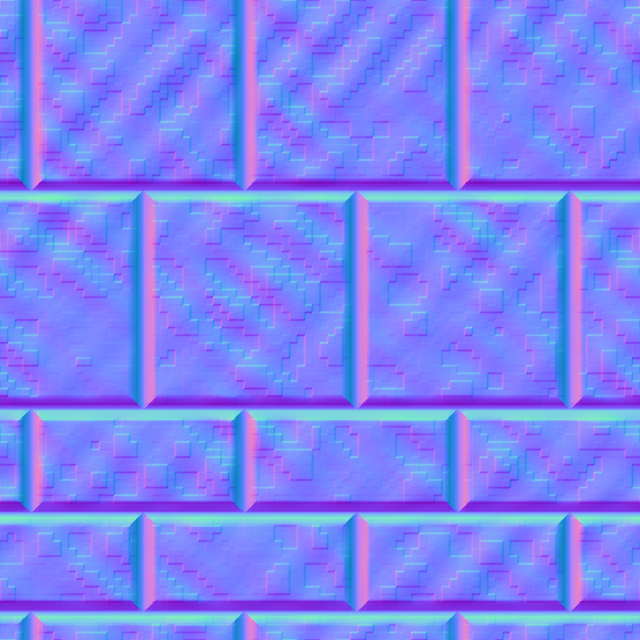
Write a WebGL 2 fragment shader that draws this texture map.

```glsl
#version 300 es
precision highp float;
// Tangent-space normal map of a stone wall: two tall and two low courses, three
// blocks across. A height field of bevelled blocks and layered sines is turned
// into slopes, then sharpened by small steps along a grid of square cells.

uniform vec2 u_resolution;
out vec4 fragColor;

const float CELLS = 84.0;

float hash(vec2 p) {
    return fract(sin(dot(p, vec2(127.1, 311.7))) * 43758.547);
}

// Seamless random relief: sines with whole-number frequencies
float relief(vec2 p) {
    float sum = 0.0;
    for (int i = 0; i < 22; i++) {
        float n = float(i);
        vec2 freq = floor(vec2(hash(vec2(n, 1.0)), hash(vec2(n, 2.0))) * 27.0) - 13.0;
        sum += sin(6.28319 * (dot(freq, p) + hash(vec2(n, 3.0))));
    }
    return sum * 0.3;
}

// Distance from the nearest joint, with every other course shifted
float jointDistance(vec2 p) {
    float y = fract(p.y - 0.045);
    vec4 course = y < 0.155 ? vec4(0.0, 0.155, 0.224, 0.0)
                : y < 0.317 ? vec4(0.155, 0.317, 0.0485, 0.0)
                : y < 0.658 ? vec4(0.317, 0.658, 0.224, 0.0)
                            : vec4(0.658, 1.0, 0.0485, 0.0);
    float x = fract((p.x - course.z) * 3.0);
    float side = min(x, 1.0 - x) / 3.0;
    float bed = min(y - course.x + 0.002, course.y - y);
    return min(side, bed);
}

// Steep bevel followed by a gentle rounding towards the block face
float bevel(float d) {
    return 0.0105 * smoothstep(0.002, 0.021, d) + 0.004 * (1.0 - exp(-d / 0.02));
}

float smoothHeight(vec2 p) {
    float d = jointDistance(p);
    return bevel(d) + 0.0018 * relief(p) * smoothstep(0.004, 0.025, d);
}

// Height of a whole cell, with the relief cut into terraces
float cellHeight(vec2 cell) {
    cell = mod(cell, CELLS);
    vec2 p = (cell + 0.5) / CELLS;
    float d = jointDistance(p);
    float terrace = floor(relief(p) * 0.55 + 0.5) * 0.0065 + hash(cell) * 0.0025;
    return bevel(d) + terrace * smoothstep(0.006, 0.028, d);
}

void main() {
    vec2 p = gl_FragCoord.xy / u_resolution;

    // Smooth slope of the blocks
    vec2 e = vec2(0.001, 0.0);
    vec2 slope = vec2(smoothHeight(p + e.xy) - smoothHeight(p - e.xy),
                      smoothHeight(p + e.yx) - smoothHeight(p - e.yx)) / (2.0 * e.x);

    // Thin ridges where neighbouring cells differ in height
    vec2 grid = p * CELLS;
    vec2 cell = floor(grid);
    vec2 edge = floor(grid + 0.5);
    vec2 stepUp = vec2(
        cellHeight(vec2(edge.x, cell.y)) - cellHeight(vec2(edge.x - 1.0, cell.y)),
        cellHeight(vec2(cell.x, edge.y)) - cellHeight(vec2(cell.x, edge.y - 1.0)));
    vec2 offset = (grid - edge) / max(vec2(0.13), 0.5 * CELLS / u_resolution);
    slope += stepUp * CELLS * 0.75 * exp(-offset * offset);

    // Red rises to the right, green falls upwards
    vec3 normal = normalize(vec3(slope.x, -slope.y, 1.0));
    normal = normalize(normal + vec3(-0.02, 0.03, 0.0));
    fragColor = vec4(normal * 0.5 + 0.5, 1.0);
}
```
